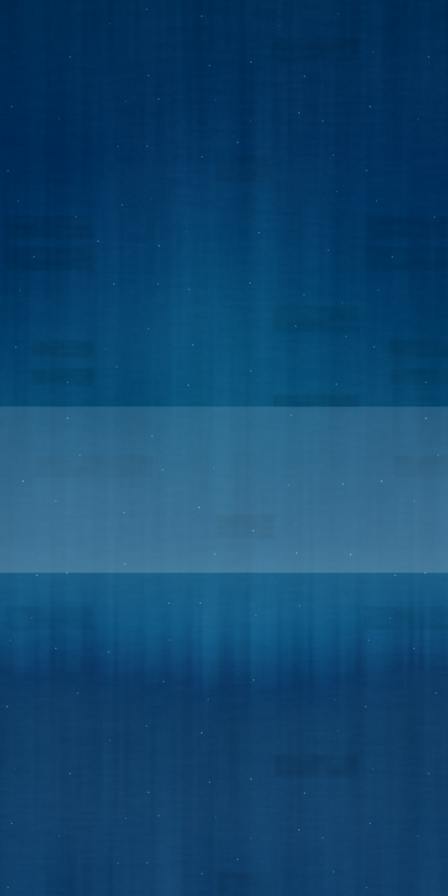
Give the GLSL for this background, as a Shadertoy shader.

```glsl
#define TILE 0.8
#define BAND_TOP 0.4538
#define BAND_BOTTOM 0.6393
#define BAND_TINT vec3(0.75, 0.80, 0.86)
#define GLOW_COLOR vec3(0.030, 0.078, 0.070)
#define STREAK_COLOR vec3(0.022, 0.046, 0.054)
#define BLOCK_SHADE 0.09
#define GRAIN 0.014
#define SPECK_DENSITY 0.7
#define SPECK_RADIUS 0.0019
#define SPECK_COLOR vec3(0.17, 0.22, 0.23)

// Gradient stops: colour, then depth below the top edge
const vec4 STOPS[10] = vec4[10](
    vec4(0.004, 0.182, 0.335, 0.00), vec4(0.000, 0.174, 0.350, 0.17),
    vec4(0.000, 0.210, 0.380, 0.30), vec4(0.025, 0.285, 0.445, 0.45),
    vec4(0.075, 0.335, 0.495, 0.60), vec4(0.105, 0.370, 0.525, 0.64),
    vec4(0.055, 0.325, 0.500, 0.69), vec4(0.045, 0.225, 0.400, 0.75),
    vec4(0.068, 0.247, 0.405, 0.80), vec4(0.062, 0.250, 0.418, 1.00));

// Blocks in one tile: left, right, top, bottom
const vec4 BLOCKS[11] = vec4[11](
    vec4(0.610, 0.800, 0.042, 0.068), vec4(0.482, 0.605, 0.173, 0.203),
    vec4(0.013, 0.208, 0.241, 0.267), vec4(0.013, 0.208, 0.275, 0.302),
    vec4(0.610, 0.800, 0.342, 0.371), vec4(0.070, 0.208, 0.380, 0.399),
    vec4(0.070, 0.208, 0.411, 0.430), vec4(0.610, 0.800, 0.441, 0.455),
    vec4(0.080, 0.340, 0.508, 0.533), vec4(0.482, 0.610, 0.574, 0.601),
    vec4(0.013, 0.208, 0.677, 0.703));

float hash(vec2 p) {
    return fract(sin(dot(p, vec2(127.1, 311.7))) * 43758.5453);
}

float noise(vec2 p) {
    vec2 i = floor(p), f = fract(p);
    f = f * f * (3.0 - 2.0 * f);
    return mix(mix(hash(i), hash(i + vec2(1, 0)), f.x),
               mix(hash(i + vec2(0, 1)), hash(i + vec2(1, 1)), f.x), f.y);
}

float bell(float x, float center, float width) {
    float d = (x - center) / width;
    return exp(-d * d);
}

vec3 depthGradient(float depth) {
    vec3 color = STOPS[0].rgb;
    for (int i = 1; i < 10; i++) {
        float blend = clamp((depth - STOPS[i - 1].a) / (STOPS[i].a - STOPS[i - 1].a), 0.0, 1.0);
        color = mix(color, STOPS[i].rgb, blend);
    }
    return color;
}

// Faint rectangles, wrapped around the tile edge
float blockMask(vec2 p, vec2 soft) {
    float mask = 0.0;
    for (int i = 0; i < 11; i++) {
        vec4 b = BLOCKS[i];
        vec2 center = 0.5 * (b.xz + b.yw);
        vec2 offset = mod(p - center + 0.5 * TILE, TILE) - 0.5 * TILE;
        vec2 edge = abs(offset) - 0.5 * (b.yw - b.xz);
        vec2 inside = 1.0 - smoothstep(-soft, soft, edge);
        mask = max(mask, inside.x * inside.y * (0.6 + 0.4 * hash(b.xz)));
    }
    return mask;
}

// One possible round speck per grid cell
float specks(vec2 p, float aspect, float pixel) {
    vec2 grid = vec2(0.1, 0.05), cell = floor(p / grid);
    vec2 jitter = 0.15 + 0.7 * vec2(hash(cell), hash(cell + 17.3));
    float dist = length((p - (cell + jitter) * grid) * vec2(1.0, aspect));
    float disc = 1.0 - smoothstep(SPECK_RADIUS - pixel, SPECK_RADIUS + pixel, dist);
    return disc * step(hash(cell + 5.7), SPECK_DENSITY) * (0.3 + 0.7 * hash(cell + 9.1));
}

void mainImage(out vec4 fragColor, in vec2 fragCoord) {
    vec2 pixel = 1.0 / iResolution.xy;
    vec2 p = vec2(fragCoord.x, iResolution.y - fragCoord.y) * pixel;
    vec2 tile = mod(p, TILE);

    // Broad and fine vertical streaks, drifting along their length
    float streak = 0.55 * noise(vec2(p.x * 24.0, p.y * 4.0))
                 + 0.45 * noise(vec2(p.x * 85.0 + 40.0, p.y * 7.0)) - 0.5;
    float beams = bell(p.x, 0.39, 0.035) + 0.8 * bell(p.x, 0.585, 0.025);

    // Ragged lower fade and central glow
    float column = bell(p.x, 0.51, 0.24);
    float sag = (0.020 * column + 0.024 * streak) * smoothstep(0.64, 0.70, p.y);
    vec3 color = depthGradient(p.y - sag);
    float glow = bell(p.y, 0.35, 0.17) + 0.35 * bell(p.y, 0.68, 0.05);
    color += GLOW_COLOR * column * glow;
    color += STREAK_COLOR * (streak + 0.35 * beams);

    // Cloudy patches, short horizontal threads and fine grain
    color += 0.026 * (noise(p * vec2(6.0, 11.0)) - 0.5);
    color += 0.012 * (noise(p * vec2(20.0, 260.0)) - 0.5);
    color += GRAIN * (noise(p * vec2(256.0, 512.0)) - 0.5);

    // Blocks with worn interiors
    float wear = 0.45 + 0.9 * noise(p * vec2(28.0, 130.0));
    color *= 1.0 - BLOCK_SHADE * wear * blockMask(p, max(pixel, vec2(0.005, 0.002)));

    // Translucent horizontal band
    float band = smoothstep(-pixel.y, pixel.y, p.y - BAND_TOP)
               * smoothstep(-pixel.y, pixel.y, BAND_BOTTOM - p.y);
    float opacity = mix(0.17, 0.25, (p.y - BAND_TOP) / (BAND_BOTTOM - BAND_TOP));
    color = mix(color, BAND_TINT, band * opacity);

    color += SPECK_COLOR * specks(tile, iResolution.y / iResolution.x, 0.6 * pixel.x);
    fragColor = vec4(clamp(color, 0.0, 1.0), 1.0);
}
```
